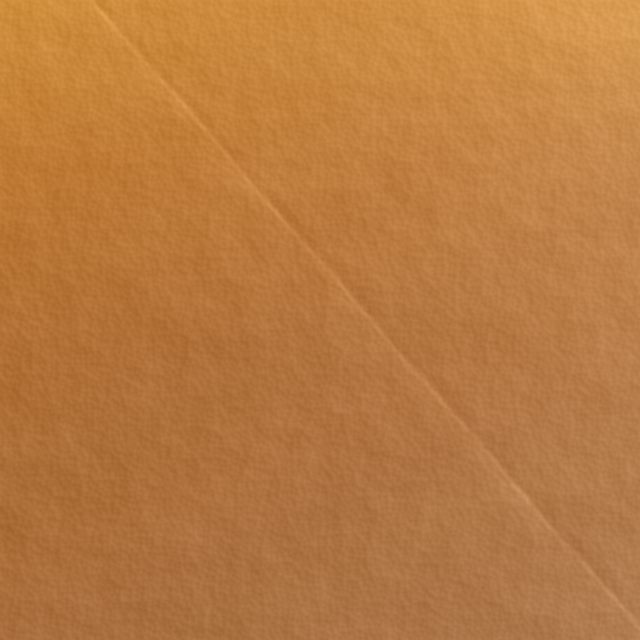
Write a Shadertoy shader that draws this texture.

```glsl
// Paper tones: left, centre and right of four rows
const vec3 TOP_L = vec3(0.81, 0.56, 0.235);
const vec3 TOP_C = vec3(0.80, 0.545, 0.25);
const vec3 TOP_R = vec3(0.855, 0.615, 0.32);
const vec3 UPPER_L = vec3(0.745, 0.475, 0.20);
const vec3 UPPER_C = vec3(0.75, 0.49, 0.24);
const vec3 UPPER_R = vec3(0.77, 0.53, 0.305);
const vec3 MID_L = vec3(0.685, 0.43, 0.20);
const vec3 MID_C = vec3(0.695, 0.45, 0.245);
const vec3 MID_R = vec3(0.72, 0.49, 0.29);
const vec3 LOW_L = vec3(0.66, 0.43, 0.235);
const vec3 LOW_C = vec3(0.665, 0.445, 0.265);
const vec3 LOW_R = vec3(0.685, 0.48, 0.31);
const float UPPER_Y = 0.74;
const float MID_Y = 0.45;

// Crease
const vec2 CREASE_START = vec2(0.143, 1.0);
const vec2 CREASE_END = vec2(1.0, 0.017);
const float RIDGE_WIDTH = 0.004;
const float SHEEN_WIDTH = 0.013;
const float SHADE_WIDTH = 0.010;
const vec3 RIDGE_TINT = vec3(0.062, 0.062, 0.057);
const vec3 SHEEN_TINT = vec3(0.016, 0.016, 0.015);
const vec3 SHADE_TINT = vec3(0.018, 0.020, 0.018);

// Grain
const float FINE_CELLS = 115.0;
const float COARSE_CELLS = 48.0;
const float PATCH_CELLS = 17.0;
const vec2 RELIEF_SHIFT = vec2(0.45, 0.35);
const float FINE_GRAIN = 0.036;
const float COARSE_GRAIN = 0.024;
const float PATCH_GRAIN = 0.020;
const float MOTTLE = 0.006;
const vec3 GRAIN_TINT = vec3(0.95, 1.0, 1.1);

vec2 hash2(vec2 p) {
    vec3 q = fract(p.xyx * vec3(0.1031, 0.1030, 0.0973));
    q += dot(q, q.yzx + 33.33);
    return fract((q.xx + q.yz) * q.zy);
}

// Distance to the nearest scattered point
float cellular(vec2 p) {
    vec2 cell = floor(p), local = fract(p);
    float nearest = 4.0;
    for (int y = -1; y <= 1; y++)
        for (int x = -1; x <= 1; x++) {
            vec2 offset = vec2(x, y);
            vec2 delta = offset + hash2(cell + offset) - local;
            nearest = min(nearest, dot(delta, delta));
        }
    return sqrt(nearest);
}

// Side-lit cells: breaks up the web of cell borders
float relief(vec2 p) {
    return cellular(p) - cellular(p + RELIEF_SHIFT);
}

float layeredSines(vec2 p) {
    float sum = 0.0, amplitude = 1.0;
    for (int i = 0; i < 4; i++) {
        sum += amplitude * sin(p.x + 1.7 * sin(p.y)) * sin(p.y + 1.3);
        p = mat2(1.4, 1.1, -1.1, 1.4) * p + 2.1;
        amplitude *= 0.7;
    }
    return sum;
}

vec3 across(vec3 left, vec3 centre, vec3 right, float x) {
    return x < 0.5 ? mix(left, centre, 2.0 * x) : mix(centre, right, 2.0 * x - 1.0);
}

vec3 paperTone(vec2 uv) {
    vec3 top = across(TOP_L, TOP_C, TOP_R, uv.x);
    vec3 upper = across(UPPER_L, UPPER_C, UPPER_R, uv.x);
    vec3 middle = across(MID_L, MID_C, MID_R, uv.x);
    vec3 low = across(LOW_L, LOW_C, LOW_R, uv.x);
    vec3 tone = mix(low, middle, clamp(uv.y / MID_Y, 0.0, 1.0));
    tone = mix(tone, upper, clamp((uv.y - MID_Y) / (UPPER_Y - MID_Y), 0.0, 1.0));
    return mix(tone, top, clamp((uv.y - UPPER_Y) / (1.0 - UPPER_Y), 0.0, 1.0));
}

float bell(float d, float width) {
    return exp(-d * d / (width * width));
}

void mainImage(out vec4 fragColor, in vec2 fragCoord) {
    vec2 uv = fragCoord / iResolution.xy;
    vec3 color = paperTone(uv);

    // Crease: pale ridge, soft sheen below, faint shade above
    vec2 along = normalize(CREASE_END - CREASE_START);
    vec2 rel = uv - CREASE_START;
    float t = dot(rel, along);
    float side = dot(rel, vec2(-along.y, along.x));
    side += 0.0012 * sin(t * 19.0) + 0.0006 * sin(t * 53.0);
    float strength = 0.78 + 0.18 * sin(t * 31.0 + 0.6) + 0.1 * sin(t * 87.0);
    color += RIDGE_TINT * strength * bell(side, RIDGE_WIDTH);
    color += SHEEN_TINT * bell(side + 0.010, SHEEN_WIDTH);
    color -= SHADE_TINT * bell(side - 0.010, SHADE_WIDTH);

    // Paper grain and broad mottling
    float grain = FINE_GRAIN * relief(uv * FINE_CELLS);
    grain += COARSE_GRAIN * relief(uv * COARSE_CELLS + 17.0);
    grain += PATCH_GRAIN * relief(uv * PATCH_CELLS + 41.0);
    grain += MOTTLE * layeredSines(uv * 14.0);
    color += grain * GRAIN_TINT;

    fragColor = vec4(clamp(color, 0.0, 1.0), 1.0);
}
```
